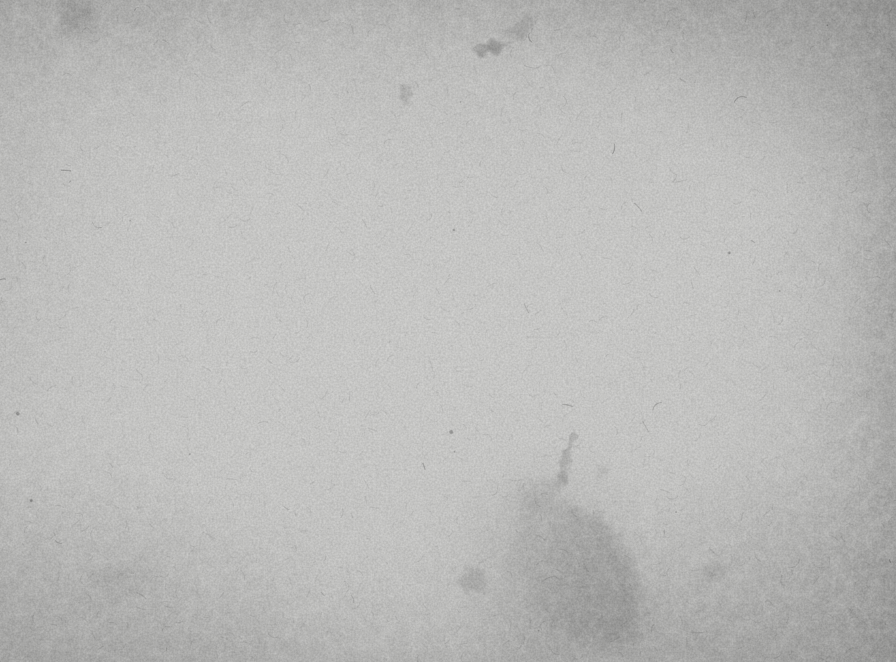
Write a Shadertoy shader that draws this texture.

```glsl
// Aged grey paper: fine grain, short fibres, darkened edges and soft water stains.

const float PAPER = 0.777;       // clean paper brightness
const float DEEPEST = 0.30;      // limit of accumulated darkening
const vec3 TINT = vec3(1.0, 1.0, 0.992);

vec2 hash2(vec2 p) {
    vec3 q = fract(p.xyx * vec3(0.1031, 0.1030, 0.0973));
    q += dot(q, q.yzx + 33.33);
    return fract((q.xx + q.yz) * q.zy);
}

mat2 rotation(float a) {
    float c = cos(a), s = sin(a);
    return mat2(c, s, -s, c);
}

// Cellular noise: distance to the nearest jittered point, centred on zero
float cellular(vec2 p) {
    vec2 cell = floor(p), f = p - cell;
    float nearest = 4.0;
    for (int y = -1; y <= 1; y++)
    for (int x = -1; x <= 1; x++) {
        vec2 o = vec2(x, y);
        vec2 d = o + hash2(cell + o) - f;
        nearest = min(nearest, dot(d, d));
    }
    return sqrt(nearest) - 0.45;
}

// Layered, rotated sines that warp one another, roughly -1 to 1
float clouds(vec2 p) {
    float sum = 0.0, amp = 0.6;
    for (int i = 0; i < 7; i++) {
        p = rotation(1.1) * p * 1.75 + 0.6 * sin(p.yx * 1.3) + 3.7;
        sum += amp * sin(p.x) * sin(p.y);
        amp *= 0.72;
    }
    return sum;
}

// Curved hairs, one candidate per cell
float fibres(vec2 p, float scale, float chance, float seed, float px) {
    vec2 cell = floor(p * scale);
    float ink = 0.0;
    for (int y = -1; y <= 1; y++)
    for (int x = -1; x <= 1; x++) {
        vec2 id = cell + vec2(x, y) + seed;
        vec2 pick = hash2(id + 71.0), shape = hash2(id + 19.0);
        vec2 q = p * scale - cell - vec2(x, y) - hash2(id);
        q = rotation(6.283 * shape.x) * q;
        q.y += (pick.y - 0.5) * 3.0 * q.x * q.x;
        q.x -= clamp(q.x, -0.4 * shape.y, 0.4 * shape.y);
        float line = 1.0 - smoothstep(0.001 - 0.5 * px, 0.001 + 0.5 * px, length(q) / scale);
        ink = max(ink, line * step(pick.x, chance) * (0.3 + 0.7 * hash2(id + 7.0).x));
    }
    return ink;
}

// Small flecks of random size, kept inside their cells
float flecks(vec2 p, float scale, float chance, float px) {
    vec2 cell = floor(p * scale);
    vec2 pick = hash2(cell + 137.0);
    vec2 q = (fract(p * scale) - 0.2 - 0.6 * hash2(cell + 53.0)) / scale;
    float radius = mix(0.0008, 0.0035, pick.y * pick.y);
    return step(pick.x, chance) * (1.0 - smoothstep(radius - px, radius + px, length(q)));
}

float edgeShade(float dist, float reach) {
    return exp(-max(dist, 0.0) / reach);
}

float blob(vec2 p, vec2 centre, vec2 radii, float angle, float soft) {
    float d = length(rotation(-angle) * (p - centre) / radii);
    return 1.0 - smoothstep(1.0 - soft, 1.0 + soft, d);
}

// Tapered stroke from a thin end to a wide end
float streak(vec2 p, vec2 a, vec2 b, float thin, float wide) {
    vec2 ab = b - a;
    float t = clamp(dot(p - a, ab) / dot(ab, ab), 0.0, 1.0);
    return 1.0 - smoothstep(0.1, 1.0, length(p - a - t * ab) / mix(thin, wide, t));
}

// Large and small stains
float stains(vec2 p) {
    float body = blob(p, vec2(0.872, 0.135), vec2(0.125, 0.078), -0.85, 0.2);
    float s = 0.115 * body * smoothstep(0.72, 0.95, p.x);
    s += 0.055 * blob(p, vec2(0.84, 0.13), vec2(0.11, 0.13), 0.3, 0.7);
    s += 0.10 * streak(p, vec2(0.865, 0.338), vec2(0.848, 0.275), 0.007, 0.014);
    s += 0.06 * streak(p, vec2(0.848, 0.275), vec2(0.80, 0.245), 0.015, 0.04);
    s += 0.09 * blob(p, vec2(0.713, 0.128), vec2(0.016, 0.019), 0.0, 0.5);
    s += 0.12 * blob(p, vec2(0.114, 0.973), vec2(0.023), 0.0, 0.8);
    s += 0.22 * blob(p, vec2(0.745, 0.929), vec2(0.019, 0.009), 0.25, 0.6);
    s += 0.09 * blob(p, vec2(0.787, 0.958), vec2(0.028, 0.010), 0.8, 0.8);
    s += 0.09 * blob(p, vec2(0.609, 0.849), vec2(0.009, 0.013), 0.0, 0.6);
    s += 0.06 * blob(p, vec2(0.91, 0.282), vec2(0.010), 0.0, 0.7);
    s += 0.05 * blob(p, vec2(1.08, 0.128), vec2(0.02, 0.013), 0.2, 0.7);
    return s + 0.04 * blob(p, vec2(0.18, 0.12), vec2(0.04, 0.022), 0.4, 0.9);
}

void mainImage(out vec4 fragColor, in vec2 fragCoord) {
    float px = 1.0 / iResolution.y;
    vec2 p = fragCoord * px;
    float width = iResolution.x * px;
    float cloud = clouds(p * 2.2);
    float mottle = cellular(p * 38.0) + cellular(p * 85.0 + 40.0) + cellular(p * 150.0 + 17.0);

    // Darkened borders and corners
    float drift = 0.04 * cloud + 0.014 * mottle;
    float shade = 0.155 * edgeShade(width - p.x + drift, 0.085)
                + 0.125 * edgeShade(1.0 - p.y + drift, 0.095)
                + 0.10 * edgeShade(p.y + drift, 0.10)
                + 0.045 * edgeShade(p.x + drift, 0.11);
    shade += 0.08 * blob(p + drift, vec2(width - 0.08, 1.0), vec2(0.32, 0.18), -0.3, 0.8);
    shade += 0.08 * blob(p + drift, vec2(width - 0.17, 0.0), vec2(0.36, 0.18), 0.2, 0.8);
    shade += 0.06 * blob(p + drift, vec2(0.10, 0.03), vec2(0.26, 0.18), 0.0, 0.8);
    shade *= 1.0 + 0.22 * cloud - 0.22 * mottle;

    // Stains, with ragged outlines from a warped position
    vec2 ragged = p + 0.012 * vec2(cellular(p * 60.0), cellular(p * 60.0 + 90.0))
                    + 0.010 * vec2(clouds(p * 7.0), clouds(p * 7.0 + 8.0));
    shade += stains(ragged) * (1.0 - 0.3 * mottle);
    shade = DEEPEST * (1.0 - exp(-shade / DEEPEST));

    // Grain, hairs and flecks
    float grain = 0.055 * (cellular(p * 310.0) - cellular(p * 265.0 + 60.0)) + 0.008 * mottle;
    float hairs = 0.05 * fibres(p, 52.0, 0.6, 0.0, px)
                + 0.15 * fibres(p, 38.0, 0.018, 300.0, px);
    float dirt = 0.2 * flecks(p, 15.0, 0.06, px);

    float tone = PAPER - shade + grain - hairs - dirt + 0.004 * cloud;
    fragColor = vec4(tone * TINT, 1.0);
}
```
